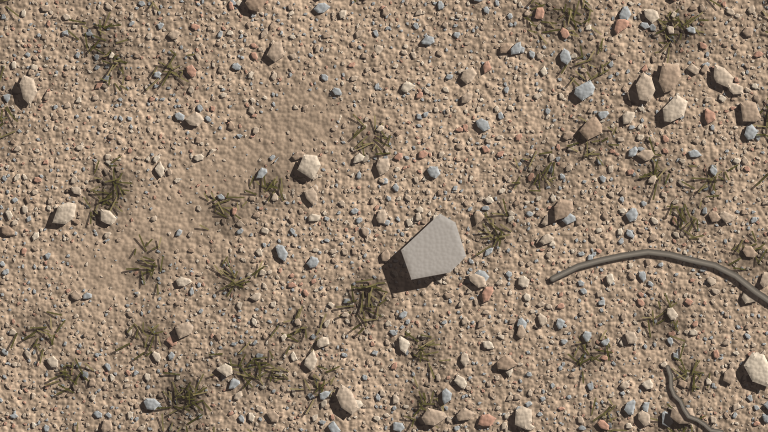
A Shadertoy shader for this texture:

```glsl
// Dry stony soil under a low sun from the upper right, seen from above.
// Cellular grit makes the ground; layers of angular stones with shadows,
// tufts of short grass and a few bent twigs are scattered over it.
const vec2 SUN = vec2(0.8, 0.6);
const vec3 SHADOW = vec3(0.16, 0.135, 0.125);

vec3 hash3(vec2 p) {
    vec3 h = fract(p.xyx * vec3(0.1031, 0.1030, 0.0973));
    h += dot(h, h.yxz + 33.33);
    return fract((h.xxy + h.yzz) * h.zyx);
}
float segment(vec2 p, vec2 a, vec2 b) {
    vec2 ab = b - a;
    return length(p - a - ab * clamp(dot(p - a, ab) / dot(ab, ab), 0.0, 1.0));
}
// Distance to the nearest cell point
float cells(vec2 p) {
    float d = 4.0;
    for (int i = 0; i < 9; i++) {
        vec2 c = floor(p) + vec2(i % 3 - 1, i / 3 - 1);
        d = min(d, length(c + hash3(c).xy - p));
    }
    return d;
}
// Sunlit slope of rounded grains
float relief(vec2 p) { return cells(p + SUN * 0.25) - cells(p - SUN * 0.25); }

// Angular stone: signed distance and direction of the nearest side
vec3 rock(vec2 q, float r, float spin, vec2 key) {
    float c = cos(spin), s = sin(spin);
    mat2 turn = mat2(c, -s, s, c);
    q = turn * q * vec2(1.0, 1.0);
    q.y *= 1.4;
    vec3 side = vec3(-9.0, 0.0, 0.0);
    for (int i = 0; i < 6; i++) {
        vec3 h = hash3(key + float(i) * 7.3);
        float a = (float(i) + 0.7 * h.x) * 1.0472;
        vec2 n = vec2(cos(a), sin(a));
        float d = dot(q, n) - r * (0.72 + 0.35 * h.y);
        if (d > side.x) side = vec3(d, n);
    }
    return vec3(side.x, side.yz * turn);
}
float rockShadow(vec2 q, float r, float spin, vec2 key, float aa) {
    float d = min(rock(q + SUN * r * 0.35, r, spin, key).x,
                  rock(q + SUN * r * 0.75, r * 0.92, spin, key).x);
    return 0.88 * smoothstep(aa, -aa, d);
}
vec3 rockColor(vec3 side, float r, vec2 key, float grain) {
    vec3 h = hash3(key + 91.7);
    vec3 tint = mix(vec3(0.60, 0.51, 0.43), vec3(0.76, 0.70, 0.62), h.x);
    tint = mix(tint, vec3(0.60, 0.60, 0.59), step(0.74, h.y));
    tint = mix(tint, vec3(0.67, 0.52, 0.44), step(0.88, h.z));
    float bevel = smoothstep(-0.55 * r, 0.0, side.x);
    return tint * (1.03 + 0.38 * bevel * dot(side.yz, SUN) + 0.22 * grain);
}
// One grid of scattered stones: shadows first, then bodies
void stones(inout vec3 col, vec2 p, float scale, float amount, float grain) {
    vec2 q = p * scale, bestKey = q;
    float aa = 0.8 * scale / iResolution.y, shade = 0.0, bestR = 1.0;
    vec3 best = vec3(9.0, 0.0, 0.0);
    for (int i = 0; i < 9; i++) {
        vec2 c = floor(q) + vec2(i % 3 - 1, i / 3 - 1), key = c + scale * 3.7;
        vec3 h = hash3(key), g = hash3(key + 41.3);
        vec2 v = q - c - 0.2 - 0.6 * h.xy;
        if (h.z > amount || dot(v, v) > 1.0) continue;
        float r = mix(0.17, 0.42, g.x * g.x), spin = g.y * 6.283;
        shade = max(shade, rockShadow(v, r, spin, key, aa));
        vec3 side = rock(v, r, spin, key);
        if (side.x < best.x) { best = side; bestR = r; bestKey = key; }
    }
    col = mix(col, SHADOW, shade);
    col = mix(col, rockColor(best, bestR, bestKey, grain), smoothstep(aa, -aa, best.x));
}
// Tufts of short blades, green to straw, with their shadows
void grass(inout vec3 col, vec2 p) {
    vec2 q = p * 7.0;
    float aa = 7.0 / iResolution.y;
    for (int i = 0; i < 9; i++) {
        vec2 c = floor(q) + vec2(i % 3 - 1, i / 3 - 1);
        vec3 h = hash3(c + 303.0);
        vec2 v = q - c - h.xy;
        if (h.z > 0.48 || dot(v, v) > 0.6) continue;
        col *= 1.0 - 0.28 * exp(-9.0 * dot(v, v));
        for (int k = 0; k < 16; k++) {
            vec3 b = hash3(c * 5.0 + float(k) * 3.1 + 17.0), g = hash3(b.xy * 91.0 + c);
            vec2 turns = 6.283 * vec2(b.x, g.x);
            vec2 root = 0.38 * b.y * vec2(cos(turns.y), sin(turns.y));
            vec2 tip = root + (0.08 + 0.2 * b.z) * vec2(cos(turns.x), sin(turns.x));
            float under = segment(v, root - SUN * 0.02, tip - SUN * 0.1);
            col = mix(col, SHADOW, 0.6 * smoothstep(aa, 0.0, under - 0.008));
            vec3 blade = mix(vec3(0.31, 0.30, 0.16), vec3(0.66, 0.59, 0.42), g.y * g.y);
            col = mix(col, blade, 0.8 * smoothstep(aa, 0.0, segment(v, root, tip) - 0.004));
        }
    }
}
// Bent twig along a quadratic curve
void twig(inout vec3 col, vec2 p, vec2 a, vec2 b, vec2 c, float width) {
    float d = 9.0, under = 9.0, aa = 0.8 / iResolution.y;
    vec2 last = a;
    for (int i = 1; i <= 10; i++) {
        float t = float(i) / 10.0;
        vec2 next = mix(mix(a, b, t), mix(b, c, t), t) + 0.003 * sin(t * 19.0);
        d = min(d, segment(p, last, next));
        under = min(under, segment(p + SUN * width * 1.8, last, next));
        last = next;
    }
    col = mix(col, SHADOW, 0.85 * smoothstep(aa, -aa, under - width));
    col = mix(col, vec3(0.56, 0.52, 0.47) * (1.0 - 0.4 * d / width), smoothstep(aa, -aa, d - width));
}
void mainImage(out vec4 fragColor, in vec2 fragCoord) {
    vec2 p = fragCoord / iResolution.y, slab = p - vec2(1.0, 0.417), key = vec2(12.0, 5.0);
    float right = smoothstep(0.1, 1.3, p.x), aa = 0.8 / iResolution.y;
    float sand = segment(p, vec2(0.25, 0.38), vec2(0.72, 0.73)) / 0.11;
    float rough = 1.0 - 0.75 * exp(-sand * sand), fine = relief(p * 110.0);
    // Soil and grit
    float grit = 0.38 * fine + 0.42 * relief(p * 62.0 + 9.0) + 0.22 * relief(p * 24.0);
    float stain = sin(p.x * 9.0 + 1.7 * sin(p.y * 7.0)) + sin(p.y * 14.0 - p.x * 8.0);
    vec3 col = vec3(0.665, 0.575, 0.485) * (1.0 + 0.03 * stain + grit * mix(0.45, 1.0, rough));
    // Stones from fine to coarse, grass between
    stones(col, p, 80.0, 0.62 * rough, fine);
    stones(col, p, 42.0, 0.48 * rough, fine);
    grass(col, p);
    for (float s = 21.0; s > 9.0; s *= 0.5) stones(col, p, s, mix(s * 0.011, 0.35, right) * rough, fine);
    // Large slab and twigs
    col = mix(col, SHADOW, rockShadow(slab, 0.085, 1.04, key, aa));
    vec3 side = rock(slab, 0.085, 1.04, key);
    vec3 face = mix(rockColor(side, 0.03, key, fine), vec3(0.70, 0.64, 0.58), 0.6);
    col = mix(col, face, smoothstep(aa, -aa, side.x));
    twig(col, p, vec2(1.28, 0.355), vec2(1.56, 0.50), vec2(1.80, 0.29), 0.007);
    twig(col, p, vec2(1.546, 0.15), vec2(1.56, 0.03), vec2(1.67, 0.0), 0.005);
    fragColor = vec4(clamp(col, 0.0, 1.0), 1.0);
}
```
